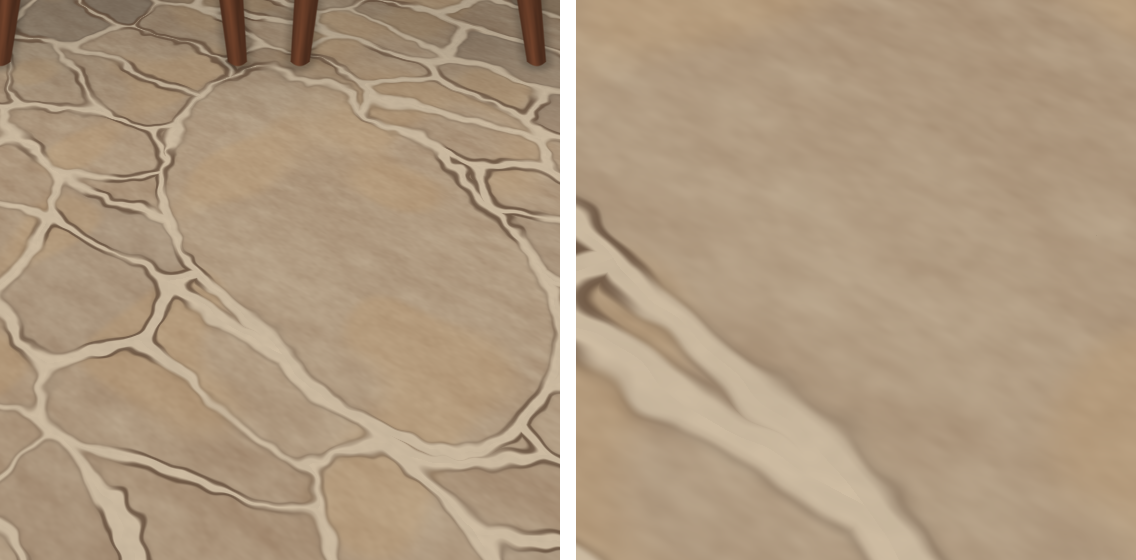
Left, the full canvas; right, a detail of the centre.
Reproduce this texture procedurally as a WebGL 2 fragment shader.

```glsl
#version 300 es
precision highp float;

uniform vec2 u_resolution;
out vec4 fragColor;

#define HORIZON 1.9
#define GRAIN_ANGLE 0.64
#define CELL_DENSITY vec2(4.4, 9.2)
#define JITTER 0.82
#define JOINT_WIDTH 0.011
#define CORNER_ROUNDING 0.014
#define EDGE_SOFTNESS 0.0035
#define SLAB_CENTER vec2(0.645, 0.535)
#define SLAB_RADII vec2(0.405, 0.225)
#define CRACK_AMOUNT 0.75
#define FOOT_HEIGHT 0.89

const vec3 MORTAR = vec3(0.79, 0.72, 0.62);
const vec3 STONE_LIGHT = vec3(0.71, 0.63, 0.53);
const vec3 STONE_MID = vec3(0.62, 0.52, 0.42);
const vec3 STONE_GREY = vec3(0.58, 0.52, 0.46);
const vec3 OCHRE = vec3(0.74, 0.61, 0.45);
const vec3 CRACK = vec3(0.37, 0.28, 0.21);
const vec3 WOOD = vec3(0.34, 0.20, 0.13);

vec2 hash22(vec2 cell) {
    uvec2 v = uvec2(ivec2(cell) + 4096);
    v = v * 1664525u + 1013904223u;
    v.x += v.y * 1664525u;
    v.y += v.x * 1664525u;
    v ^= v >> 16u;
    v.x += v.y * 1664525u;
    v.y += v.x * 1664525u;
    v ^= v >> 16u;
    return vec2(v & 65535u) / 65535.0;
}

float noise(vec2 p) {
    vec2 i = floor(p), f = fract(p);
    f = f * f * (3.0 - 2.0 * f);
    vec2 e = vec2(0.0, 1.0);
    return mix(mix(hash22(i).x, hash22(i + e.yx).x, f.x),
               mix(hash22(i + e.xy).x, hash22(i + e.yy).x, f.x), f.y);
}

float fbm(vec2 p) {
    float sum = 0.0, amp = 0.5;
    for (int i = 0; i < 4; i++) {
        sum += amp * noise(p);
        p = p * 1.93 + vec2(17.3, 9.1);
        amp *= 0.55;
    }
    return sum / 1.01;
}

float smoothMin(float a, float b, float k) {
    float h = max(k - abs(a - b), 0.0) / k;
    return min(a, b) - h * h * k * 0.25;
}

mat2 rotation(float a) {
    return mat2(cos(a), sin(a), -sin(a), cos(a));
}

// Stretched Voronoi: x = distance to the border, yz = cell of the stone
vec3 paving(vec2 ground) {
    vec2 q = ground * CELL_DENSITY, base = floor(q), home = base, toHome = vec2(0.0);
    float nearest = 1e3;
    for (int k = 0; k < 9; k++) {
        vec2 cell = base + vec2(k % 3 - 1, k / 3 - 1);
        vec2 r = cell + 0.5 + JITTER * (hash22(cell) - 0.5) - q;
        if (dot(r, r) < nearest) { nearest = dot(r, r); home = cell; toHome = r; }
    }
    float border = 1.0;
    for (int k = 0; k < 25; k++) {
        vec2 cell = home + vec2(k % 5 - 2, k / 5 - 2);
        if (cell == home) continue;
        vec2 r = cell + 0.5 + JITTER * (hash22(cell) - 0.5) - q;
        vec2 n = normalize(r - toHome);
        float d = dot(0.5 * (r + toHome), n) / length(n * CELL_DENSITY);
        border = smoothMin(border, d, CORNER_ROUNDING);
    }
    return vec3(border, home);
}

// Signed distance to the one broad slab
float slab(vec2 p) {
    vec2 v = rotation(GRAIN_ANGLE + 0.07) * (p - SLAB_CENTER);
    vec2 s = pow(abs(v / SLAB_RADII), vec2(2.6));
    float r = max(pow(s.x + s.y, 1.0 / 2.6), 0.01);
    return length(v) * (1.0 - 1.0 / r);
}

void main() {
    vec2 uv = gl_FragCoord.xy / u_resolution;

    // Floor plane in perspective, turned along the grain
    float depth = HORIZON - uv.y;
    vec2 ground = rotation(GRAIN_ANGLE) * (vec2(uv.x - 0.5, HORIZON) / depth);
    vec2 warp = vec2(noise(ground * 13.0), noise(ground * 13.0 + 31.7)) - 0.5;
    vec2 chips = vec2(noise(ground * 55.0), noise(ground * 55.0 + 53.1)) - 0.5;
    vec2 bend = 0.032 * warp + 0.009 * chips;

    // Stone borders in canvas units
    vec3 cells = paving(ground + bend);
    float broad = slab(uv + bend * 1.3);
    bool onSlab = broad < 0.0;
    float border = onSlab ? -broad : min(cells.x * depth, broad);
    vec2 tone = onSlab ? vec2(0.72, 0.3) : hash22(cells.yz + 91.0);
    float joint = JOINT_WIDTH * depth / HORIZON * (0.35 + 1.9 * noise(ground * 8.0 + 5.0));
    float inset = border - joint;

    // Stone surface: streaks, patches and fine grain
    float streak = fbm(ground * vec2(24.0, 62.0) + tone * 40.0);
    float patches = fbm(ground * vec2(7.0, 12.0) + tone * 23.0);
    float grain = noise(ground * vec2(130.0, 210.0)) - 0.5;
    float far = smoothstep(0.72, 1.0, uv.y);
    float light = 0.66 + 0.4 * (tone.x - 0.5) + 1.0 * (streak - 0.5) + 0.7 * (patches - 0.5);
    vec3 stone = mix(STONE_MID, STONE_LIGHT, clamp(light, -0.3, 1.15));
    stone = mix(stone, STONE_GREY, 0.45 * smoothstep(0.55, 0.95, tone.y) * (0.6 + 0.4 * far));
    stone = mix(stone, OCHRE, 0.35 * smoothstep(0.56, 0.75, noise(ground * 9.0 + 70.0)));
    stone += 0.022 * grain;
    stone *= 1.0 - far * (0.12 + 0.16 * tone.y);
    stone *= 1.0 - 0.07 * (1.0 - smoothstep(0.0, 0.012, inset));

    // Mortar and broken dark rims
    vec3 mortar = MORTAR * (0.97 + 0.06 * streak + 0.02 * grain) * (1.0 - 0.13 * far);
    vec3 color = mix(mortar, stone, smoothstep(-EDGE_SOFTNESS, EDGE_SOFTNESS, inset));
    float broken = smoothstep(0.5, 0.72, noise(ground * 11.0 + 40.0));
    float rim = 1.0 - smoothstep(0.001, 0.004 + 0.006 * streak, abs(inset + 0.004 * chips.x));
    color = mix(color, CRACK, rim * CRACK_AMOUNT * (0.12 + 0.88 * broken));

    // Mirrored pairs of tapered wooden legs
    float side = uv.x - 0.48, rise = uv.y - FOOT_HEIGHT;
    float axis = abs(side) < 0.27 ? 0.056 + 0.1 * rise : 0.478 - 0.12 * rise;
    float halfWidth = 0.017 + 0.04 * rise;
    float across = (abs(side) - axis) / max(halfWidth, 0.008);
    float leg = max((abs(across) - 1.0) * halfWidth, -rise - 0.008 * (1.0 - across * across));
    float contact = length(vec2(abs(side) - axis, max(-rise, 0.0) * 1.6));
    color *= 1.0 - 0.22 * (1.0 - smoothstep(0.012, 0.04, contact));
    float sheen = 1.0 - smoothstep(0.0, 0.8, abs(across * sign(side) + 0.25));
    float fibre = noise(vec2(across * 5.0, uv.y * 30.0)) - 0.5;
    vec3 wood = WOOD * (0.88 + 0.36 * sheen + 0.12 * fibre);
    color = mix(wood, color, smoothstep(-0.002, 0.002, leg));

    fragColor = vec4(clamp(color, 0.0, 1.0), 1.0);
}
```
